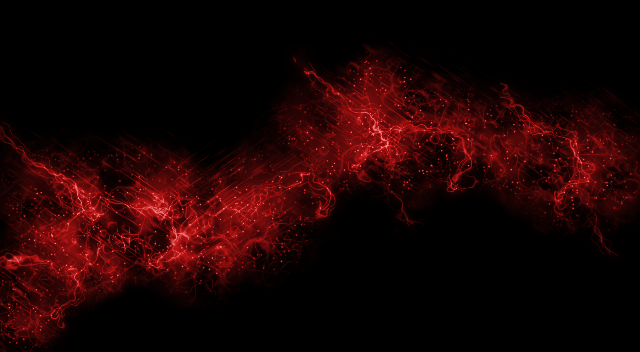
Reproduce this background procedurally as a Shadertoy shader.

```glsl
// A rising band of red electric energy on black: soft clouds, fine threads,
// branching bolts with curled ends, diagonal streaks and bright sparks.
// Clouds are summed Gaussians; bolts are noise-warped polylines set at anchors.

float hash(vec2 p) { return fract(sin(dot(p, vec2(127.1, 311.7))) * 43758.55); }
float noise(vec2 p) {
    vec2 i = floor(p), f = fract(p);
    f = f * f * (3.0 - 2.0 * f);
    return mix(mix(hash(i), hash(i + vec2(1, 0)), f.x),
               mix(hash(i + vec2(0, 1)), hash(i + vec2(1, 1)), f.x), f.y);
}
float fbm(vec2 p) {
    float sum = 0.0;
    for (float amp = 0.5; amp > 0.05; amp *= 0.5) {
        sum += amp * noise(p);
        p = mat2(1.6, 1.2, -1.2, 1.6) * p + 7.3;
    }
    return sum;
}
vec2 wobble(vec2 p) { return vec2(noise(p), noise(p + 31.7)) - 0.5; }
mat2 rotation(float a) { return mat2(cos(a), sin(a), -sin(a), cos(a)); }

// Cloud centres: x, y, radius, strength
const vec4 clouds[12] = vec4[12](
    vec4(0.03, 0.10, 0.12, 0.75), vec4(0.13, 0.42, 0.15, 0.42),
    vec4(0.28, 0.32, 0.12, 0.95), vec4(0.43, 0.39, 0.14, 0.95),
    vec4(0.63, 0.36, 0.13, 1.00), vec4(0.80, 0.39, 0.12, 0.36),
    vec4(0.89, 0.58, 0.12, 0.42), vec4(1.07, 0.69, 0.13, 0.58),
    vec4(1.12, 0.54, 0.11, 0.68), vec4(1.28, 0.64, 0.13, 0.46),
    vec4(1.45, 0.57, 0.11, 0.48), vec4(1.68, 0.53, 0.16, 0.52));
float cloudDensity(vec2 p) {
    float sum = 0.0;
    for (int i = 0; i < 12; i++) {
        vec2 d = (p - clouds[i].xy) / clouds[i].z;
        sum += clouds[i].w * exp(-dot(d, d));
    }
    return max(sum - 0.08, 0.0);
}

// Bolt shapes, relative to their anchors
const vec2 descent[6] = vec2[6](vec2(0), vec2(0.047, -0.035), vec2(0.106, -0.094),
    vec2(0.2, -0.134), vec2(0.236, -0.224), vec2(0.153, -0.283));
const vec2 hook[6] = vec2[6](vec2(0), vec2(0.06, 0.03), vec2(0.118, 0.028),
    vec2(0.248, 0.0), vec2(0.264, -0.083), vec2(0.212, -0.123));
const vec2 tail[6] = vec2[6](vec2(0.2, -0.134), vec2(0.236, -0.224), vec2(0.243, -0.28),
    vec2(0.25, -0.33), vec2(0.27, -0.39), vec2(0.31, -0.44));
// Anchors: x, y, turn, scale
const vec4 descents[3] = vec4[3](vec4(0.0, 0.62, 0, 1), vec4(0.86, 0.81, 0, 1),
    vec4(1.427, 0.724, 0, 1));
const vec4 hooks[4] = vec4[4](vec4(1.073, 0.611, 0, 1), vec4(0.231, 0.392, 0, 1.05),
    vec4(-0.047, 0.234, 0, 1), vec4(0.708, 0.385, 0.6, 0.85));

float pathDistance(vec2 p, vec2 path[6]) {
    float d = 9.0;
    for (int i = 0; i < 5; i++) {
        vec2 a = p - path[i], b = path[i + 1] - path[i];
        d = min(d, length(a - b * clamp(dot(a, b) / dot(b, b), 0.0, 1.0)));
    }
    return d;
}
float curlDistance(vec2 p) {
    return abs(length(p) - 0.014) + 0.012 * smoothstep(0.0, 0.014, p.x + p.y);
}
float strand(float d, float width) {
    return exp(-d * d / (width * width)) + 0.12 * exp(-d * 80.0);
}
float bolts(vec2 p, float width) {
    float sum = 0.0;
    for (float k = 0.0; k < 4.0; k++) {
        vec2 q = p + (0.03 + 0.026 * k) * wobble(p * 19.0 + k * 19.0)
                   + 0.02 * wobble(p * 52.0 + k * 11.0);
        float bright = 1.0 / (1.0 + 0.6 * k);
        for (int i = 0; i < 3; i++) {
            vec2 r = q - descents[i].xy;
            float d = min(pathDistance(r, descent), curlDistance(r - descent[5]));
            sum += bright * (strand(d, width) + 0.3 * strand(pathDistance(r, tail), width));
        }
        for (int i = 0; i < 4; i++) {
            vec2 r = (q - hooks[i].xy) * rotation(hooks[i].z) / hooks[i].w;
            sum += bright * strand(min(pathDistance(r, hook), curlDistance(r - hook[5])), width);
        }
    }
    return sum;
}
// Short curly contour lines of warped noise
float threads(vec2 p) {
    float sum = 0.0;
    for (float i = 0.0; i < 5.0; i++) {
        vec2 q = rotation(i * 0.8) * p * (13.0 + 6.0 * i) + i * 13.0;
        float n = noise(q + 1.7 * wobble(q * 1.4));
        sum += pow(1.0 - abs(2.0 * n - 1.0), 15.0) * smoothstep(0.35, 0.75, noise(q * 0.8 + 5.0));
    }
    return sum;
}
float streaks(vec2 p, float turn) {
    return pow(noise(rotation(turn) * p * vec2(19.0, 230.0)), 7.0);
}
float sparks(vec2 p, float size) {
    float sum = 0.0;
    for (float scale = 38.0; scale < 100.0; scale += 27.0) {
        vec2 g = p * scale, cell = floor(g);
        float d = length(fract(g) - 0.25 - 0.5 * vec2(hash(cell + 3.1), hash(cell + 8.7))) / scale;
        float bright = hash(cell + 5.3);
        sum += step(0.8, hash(cell)) * bright * bright * exp(-d * d / (size * size));
    }
    return sum;
}

void mainImage(out vec4 fragColor, in vec2 fragCoord) {
    vec2 p = fragCoord / iResolution.y;
    p.x *= 1.816 * iResolution.y / iResolution.x;
    float width = max(0.002, 0.55 / iResolution.y);
    // Mottled clouds with dark gaps
    float density = cloudDensity(p + 0.07 * wobble(p * 9.0) + 0.03 * wobble(p * 25.0));
    float energy = density * (0.08 + 0.62 * smoothstep(0.25, 0.68, fbm(p * 12.0)));
    // Threads fill the clouds; streaks lean above them
    energy += density * threads(p) * 0.85;
    float rising = smoothstep(0.46, 0.6, p.x) * smoothstep(0.9, 0.76, p.x);
    energy += cloudDensity(p - vec2(0.0, 0.04)) * mix(streaks(p, 0.6), streaks(p, -0.6), rising);
    energy += bolts(p, width) * 0.75 * (0.3 + 1.2 * noise(p * 24.0));
    energy += sparks(p, width) * smoothstep(0.03, 0.35, density) * 2.2;
    // Deep red rising to pale pink
    float red = 1.0 - exp(-1.2 * energy);
    float hot = smoothstep(0.7, 1.0, red);
    fragColor = vec4(vec3(red, 0.1 * red, 0.1 * red) + hot * vec3(0.0, 0.45, 0.46), 1.0);
}
```
